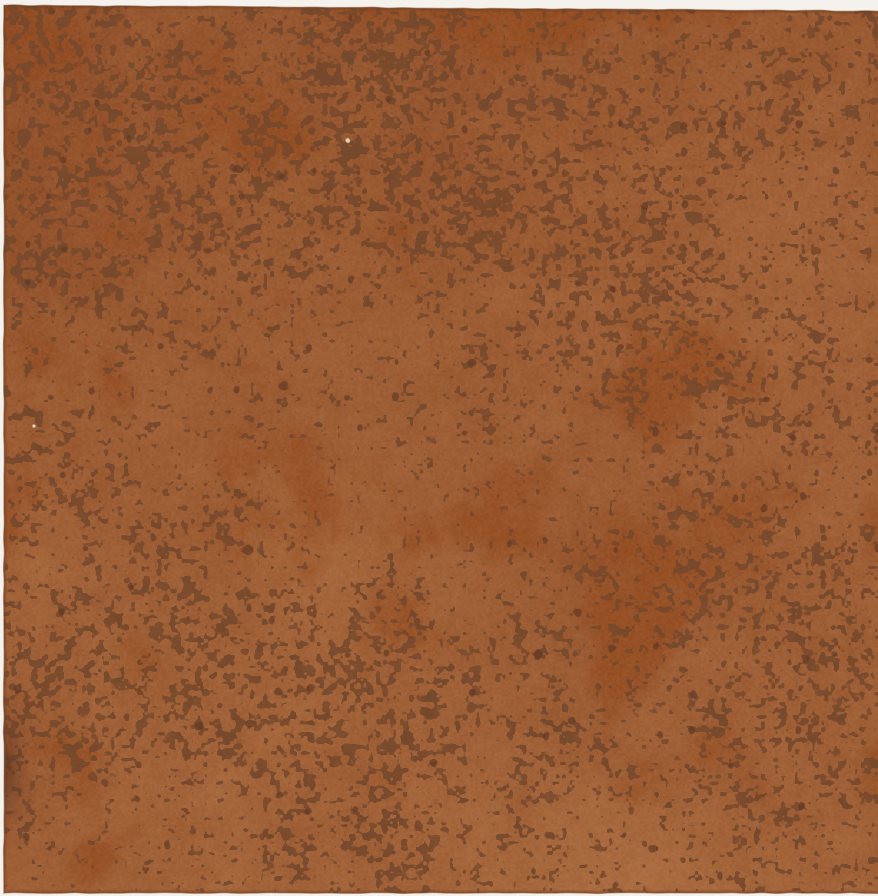
A WebGL 2 fragment shader for this texture:

```glsl
#version 300 es
precision highp float;
// Weathered terracotta slab: a warm clay ground with soft tonal drift and rust
// stains, peppered by thresholded noise that gathers into loose dark patches.
// A pale margin shows along the left, top and bottom edges.
uniform vec2 u_resolution;
out vec4 outColor;

const vec3 CLAY_DEEP  = vec3(0.575, 0.325, 0.175);
const vec3 CLAY_LIGHT = vec3(0.665, 0.420, 0.250);
const vec3 RUST       = vec3(0.575, 0.290, 0.120);
const vec3 SPECK      = vec3(0.460, 0.282, 0.172);
const vec3 PIT        = vec3(0.370, 0.215, 0.140);
const vec3 RIM        = vec3(0.440, 0.250, 0.130);
const vec3 PAPER      = vec3(0.960, 0.950, 0.930);

// Integer hash of a lattice cell, 0..1
float hash(vec2 cell, uint seed) {
    uvec2 q = uvec2(ivec2(cell));
    uint h = q.x * 1597334677u ^ q.y * 3812015801u ^ seed * 2798796415u;
    h = (h ^ (h >> 16)) * 2246822519u;
    h = (h ^ (h >> 13)) * 3266489917u;
    return float((h ^ (h >> 16)) >> 8) / 16777216.0;
}

float noise(vec2 p, uint seed) {
    vec2 i = floor(p), f = fract(p);
    f = f * f * (3.0 - 2.0 * f);
    float low  = mix(hash(i, seed), hash(i + vec2(1, 0), seed), f.x);
    float high = mix(hash(i + vec2(0, 1), seed), hash(i + vec2(1, 1), seed), f.x);
    return mix(low, high, f.y);
}

float fbm(vec2 p, int octaves, uint seed) {
    float sum = 0.0, amp = 0.5, total = 0.0;
    for (int i = 0; i < octaves; i++) {
        sum += amp * noise(p, seed + uint(i));
        total += amp;
        amp *= 0.55;
        p = mat2(0.8, 0.6, -0.6, 0.8) * p * 2.03 + 7.3;
    }
    return sum / total;
}

// Gaussian patch centred at c with radii r
float blob(vec2 p, vec2 c, vec2 r) {
    vec2 d = (p - c) / r;
    return exp(-dot(d, d));
}

// Sparse uneven dots, at most one per grid cell
float dots(vec2 p, float cells, float chance, float radius, float soft, uint seed) {
    vec2 id = floor(p * cells);
    vec2 jitter = vec2(hash(id, seed), hash(id, seed + 1u));
    vec2 d = p - (id + 0.25 + 0.5 * jitter) / cells;
    d.x *= mix(0.8, 1.5, hash(id, seed + 2u));
    float r = radius * mix(0.6, 1.2, hash(id, seed + 3u));
    r *= 0.7 + 0.6 * noise(p * 220.0, seed + 4u);
    return step(hash(id, seed + 5u), chance) * (1.0 - smoothstep(r - soft, r + soft, length(d)));
}

// Where the dark peppering gathers
float patchDensity(vec2 p) {
    float d = 0.52 * fbm(p * 5.0 + 3.0, 4, 11u) + 0.28 * fbm(p * vec2(24.0, 30.0), 2, 23u);
    d += 0.10 + 0.04 * p.y;
    d += 0.13 * blob(p, vec2(0.23, 0.85), vec2(0.20, 0.12));
    d += 0.15 * blob(p, vec2(0.44, 0.84), vec2(0.12, 0.15));
    d += 0.14 * blob(p, vec2(0.72, 0.68), vec2(0.14, 0.09));
    d += 0.10 * blob(p, vec2(0.85, 0.92), vec2(0.18, 0.10));
    d += 0.12 * blob(p, vec2(0.24, 0.30), vec2(0.20, 0.10));
    d += 0.10 * blob(p, vec2(0.76, 0.35), vec2(0.15, 0.06));
    d -= 0.08 * blob(p, vec2(0.50, 0.62), vec2(0.12, 0.07));
    return smoothstep(0.38, 0.70, d);
}

// Clay body: broad drift, rust stains and fine grain
vec3 clay(vec2 p, float density) {
    float tone = 0.54 + 0.85 * (fbm(p * 3.0, 4, 41u) - 0.5) + 0.30 * (fbm(p * 45.0, 3, 47u) - 0.5);
    tone += 0.20 * (p.x - 0.5) - 0.34 * (p.y - 0.5) - 0.22 * (density - 0.4);
    vec3 col = mix(CLAY_DEEP, CLAY_LIGHT, clamp(tone, 0.0, 1.1));
    float stain = smoothstep(0.56, 0.76, fbm(p * 7.0 + 5.0, 5, 59u));
    stain += 0.45 * blob(p, vec2(0.25, 0.46), vec2(0.06, 0.09)) * noise(p * 40.0, 61u);
    col = mix(col, RUST, 0.65 * min(stain, 1.0));
    return col + 0.035 * (noise(p * 380.0, 67u) - 0.5);
}

// Dark grains: fine noise cut at a level that drops inside dense patches
float peppering(vec2 p, float density, float soft) {
    float grain = 0.62 * noise(p * vec2(135.0, 150.0), 71u) + 0.38 * noise(p * 270.0 + 9.0, 73u);
    float level = mix(0.77, 0.56, density);
    return smoothstep(level - soft, level + soft, grain);
}

void main() {
    vec2 p = gl_FragCoord.xy / u_resolution.y;
    float width = u_resolution.x / u_resolution.y;
    float px = 1.0 / u_resolution.y;
    float density = patchDensity(p);

    // Surface
    vec3 col = clay(p, density);
    float speckShade = 0.75 + 0.25 * noise(p * 90.0, 83u);
    col = mix(col, SPECK, speckShade * peppering(p, density, 0.045));
    col = mix(col, PIT, 0.65 * dots(p, 24.0, 0.20, 0.0042, px, 91u));
    col = mix(col, PAPER, 0.8 * dots(p, 9.0, 0.06, 0.0026, px, 103u));
    col = mix(col, PIT, 0.7 * blob(p, vec2(0.0, 0.14), vec2(0.022, 0.05)));

    // Slightly skewed slab outline with a shaded rim
    float top = 0.9945 - 0.0065 * p.x / width;
    float inset = min(min(p.x - 0.004, top - p.y), p.y - 0.003);
    inset += 0.0012 * (noise(p * 60.0, 113u) - 0.5);
    col = mix(col, RIM, 0.65 * (1.0 - smoothstep(0.0, 0.005, inset)));
    col = mix(PAPER, col, smoothstep(-px, px, inset));
    outColor = vec4(clamp(col, 0.0, 1.0), 1.0);
}
```
